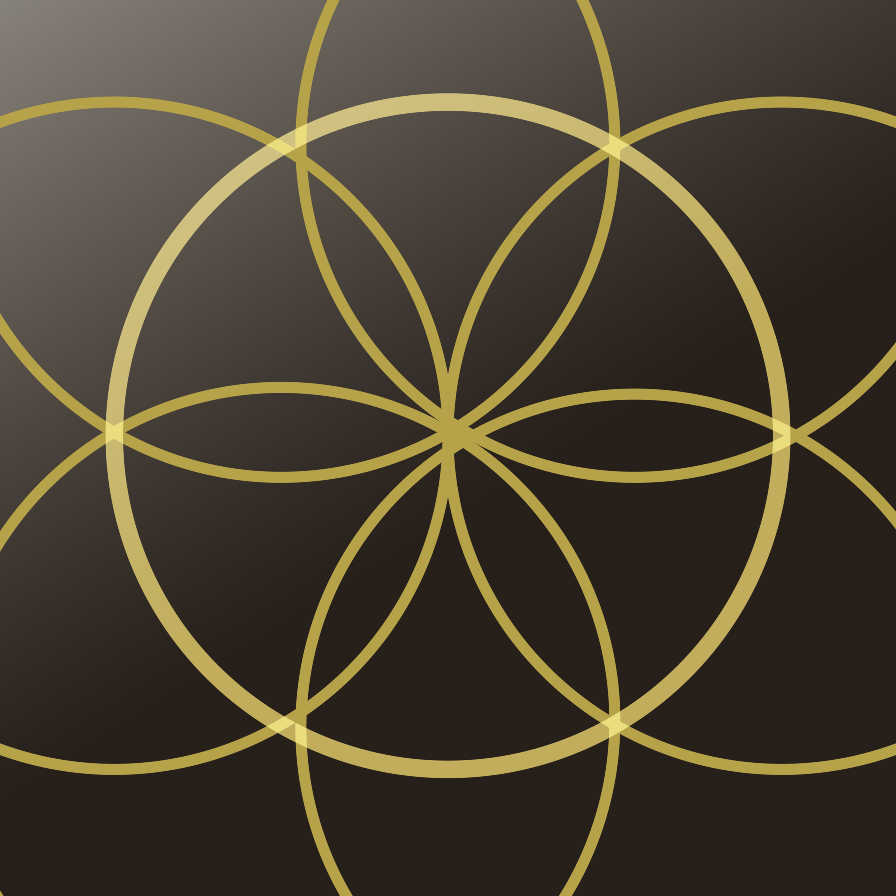
Write a WebGL 1 fragment shader that draws this background.

```glsl
precision highp float;
// Six-petal rosette of gold circles with a translucent ring on a dark diagonal gradient.

uniform vec2 u_resolution;

const float TAU = 6.2831853;
const vec3 UMBER = vec3(0.150, 0.122, 0.102);
const vec3 WARM_GRAY = vec3(0.530, 0.510, 0.475);
const vec3 GOLD = vec3(0.712, 0.635, 0.285);

const vec2 CENTER = vec2(0.5, 0.5137);
const float RADIUS = 0.3724;
const vec2 SPREAD = vec2(0.3724, 0.3764);
const float PETAL_HALF_WIDTH = 0.0062;
const float RING_HALF_WIDTH = 0.0098;

// Coverage of a circular stroke, smoothed over one pixel.
float circleStroke(vec2 p, vec2 center, float radius, float halfWidth, float pixel) {
  float d = abs(length(p - center) - radius) - halfWidth;
  return 1.0 - smoothstep(-0.5 * pixel, 0.5 * pixel, d);
}

// Light falling off from the upper left corner.
vec3 backdrop(vec2 p) {
  float travel = dot(vec2(p.x, 1.0 - p.y), vec2(0.53, 0.85));
  float light = pow(clamp(1.0 - travel / 0.76, 0.0, 1.0), 1.15);
  return mix(UMBER, WARM_GRAY, light);
}

// Centers step around a hexagon; the right pair and the lower left sit slightly off it.
vec2 petalCenter(float index) {
  float angle = index * TAU / 6.0;
  vec2 direction = vec2(cos(angle), sin(angle));
  float rightPair = 1.0 - step(0.5, abs(abs(index - 3.0) - 2.0));
  float lowerLeft = 1.0 - step(0.5, abs(index - 4.0));
  return CENTER + SPREAD * direction + vec2(0.022 * rightPair, 0.0075 * lowerLeft);
}

float petals(vec2 p, float pixel) {
  float coverage = 0.0;
  for (int i = 0; i < 6; i++) {
    vec2 center = petalCenter(float(i));
    coverage = max(coverage, circleStroke(p, center, RADIUS, PETAL_HALF_WIDTH, pixel));
  }
  return coverage;
}

vec3 screenBlend(vec3 base, vec3 light) {
  return 1.0 - (1.0 - base) * (1.0 - light);
}

void main() {
  float pixel = 1.0 / min(u_resolution.x, u_resolution.y);
  vec2 p = (gl_FragCoord.xy - 0.5 * u_resolution) * pixel + 0.5;

  vec3 color = mix(backdrop(p), GOLD, petals(p, pixel));

  // The ring brightens whatever it crosses.
  float ring = circleStroke(p, CENTER, RADIUS, RING_HALF_WIDTH, pixel);
  color = screenBlend(color, GOLD * ring);

  gl_FragColor = vec4(color, 1.0);
}
```
